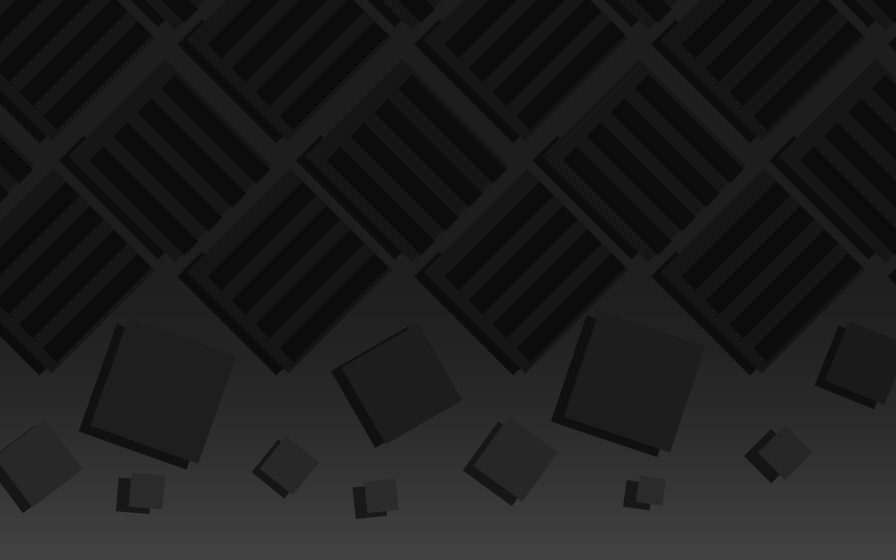
Give the GLSL for this background, as a WebGL 1 fragment shader.

```glsl
precision highp float;
// Dark diagonal lattice of ribbed square plates above a grey floor glow,
// with loose tilted squares falling below it. Plates are rectangle distances
// repeated by row; every piece has a darker copy shifted to the lower left.
uniform vec2 u_resolution;

const float GRID = 480.0;        // design units per canvas height
const float PERIOD = 203.0;      // horizontal distance between plates
const float ROW_STEP = 99.5;     // vertical distance between plate rows
const float RIB_STEP = 29.0;
const float RIB_HALF = 8.5;
const vec3 PLATE = vec3(0.086);
const vec3 GROOVE = vec3(0.046);
const vec3 PLATE_SHADOW = vec3(0.052);

// Coverage of a shape from its signed distance
float cover(float dist, float pixel) {
  return clamp(0.5 - dist / pixel, 0.0, 1.0);
}

// Distance to the rectangle spanning two corners
float rectDist(vec2 p, vec2 lo, vec2 hi) {
  vec2 d = abs(p - 0.5 * (lo + hi)) - 0.5 * (hi - lo);
  return max(d.x, d.y);
}

vec3 backdrop(float y) {
  float fall = max(1.0 - y / 300.0, 0.0);
  return vec3(0.113 + 0.155 * fall * fall);
}

// Ribbed plate; p starts at its left tip, x runs up-right, y down-right
vec3 ribbedPlate(vec3 color, vec2 p, float odd, float pixel) {
  vec2 far = mix(vec2(134.0, 126.0), vec2(126.0, 132.0), odd);
  vec2 rib = mix(p, p.yx, odd);
  float across = mod(rib.y - 18.4, RIB_STEP) - RIB_HALF;
  float ribs = max(rectDist(rib, vec2(18.4), vec2(133.5, 122.5)),
                   abs(across) - RIB_HALF);
  float shadow = rectDist(p, vec2(0.0), vec2(30.0, 120.0));
  color = mix(color, PLATE_SHADOW, cover(shadow, pixel));
  color = mix(color, PLATE, cover(rectDist(p, vec2(8.5, 3.0), far), pixel));
  return mix(color, GROOVE, cover(ribs, pixel));
}

// Rows alternate in rib direction and in horizontal phase
vec3 lattice(vec3 color, vec2 p, float pixel) {
  for (int i = 0; i < 4; i++) {
    float row = float(i);
    float odd = mod(row, 2.0);
    float margin = 8.0;
    float x = mod(p.x - 152.0 + odd * 101.5 + margin, PERIOD) - margin;
    float y = p.y - 243.0 - row * ROW_STEP;
    vec2 diagonal = vec2(x + y, x - y) * 0.70711;
    color = ribbedPlate(color, diagonal, odd, pixel);
  }
  return color;
}

float squareDist(vec2 p, float size, float degrees) {
  float a = radians(degrees);
  vec2 q = abs(mat2(cos(a), sin(a), -sin(a), cos(a)) * p);
  return max(q.x, q.y) - size;
}

// Tilted square, paler the lower it lies, over its shifted shadow
vec3 looseSquare(vec3 color, vec2 p, vec2 center, float size,
                 float degrees, vec2 shift, float pixel) {
  vec3 face = vec3(0.115 + 0.0006 * (150.0 - center.y));
  float shadow = squareDist(p - center - shift, size, degrees);
  float front = squareDist(p - center, size, degrees);
  color = mix(color, face * 0.56, cover(shadow, pixel));
  return mix(color, face, cover(front, pixel));
}

void main() {
  float pixel = GRID / u_resolution.y;
  vec2 p = gl_FragCoord.xy * pixel;
  vec3 color = lattice(backdrop(p.y), p, pixel);

  // Large squares
  color = looseSquare(color, p, vec2(140, 145), 49.0, 19.5, vec2(-10, -5), pixel);
  color = looseSquare(color, p, vec2(544, 153), 48.0, 18.5, vec2(-11, -4), pixel);
  color = looseSquare(color, p, vec2(344.5, 151), 38.0, -30.0, vec2(-9, -3), pixel);

  // Medium squares
  color = looseSquare(color, p, vec2(743, 169), 27.5, 22.0, vec2(-9, -4), pixel);
  color = looseSquare(color, p, vec2(33, 83), 27.0, -37.0, vec2(-8, -5), pixel);
  color = looseSquare(color, p, vec2(442, 86.5), 26.0, 36.0, vec2(-9, -4), pixel);

  // Small squares
  color = looseSquare(color, p, vec2(248, 81), 18.0, 39.0, vec2(-7, -3), pixel);
  color = looseSquare(color, p, vec2(673, 92), 16.5, 45.0, vec2(-12, -3), pixel);
  color = looseSquare(color, p, vec2(126, 59), 14.5, 5.0, vec2(-11, -4), pixel);
  color = looseSquare(color, p, vec2(327, 55), 13.5, -6.0, vec2(-10, -5), pixel);
  color = looseSquare(color, p, vec2(558, 59.5), 11.5, 8.0, vec2(-11, -4), pixel);

  // Thin warm line along the floor
  color = mix(color, vec3(0.28, 0.25, 0.265), cover(p.y - 3.5, pixel));
  gl_FragColor = vec4(color, 1.0);
}
```
